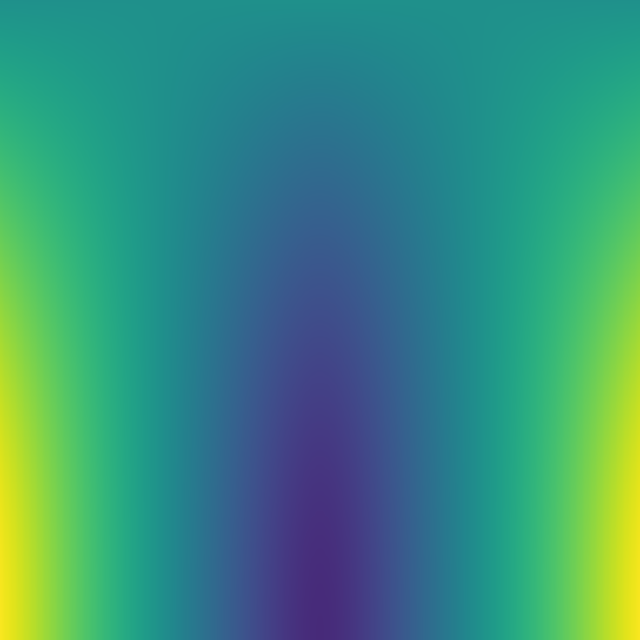
Reproduce this background procedurally as a WebGL 2 fragment shader.

```glsl
#version 300 es
precision highp float;

#define TAU 6.28318531
#define MID_LEVEL 0.5      // value along the top edge
#define SLOPE 2.02         // steepness from valley to side edges
#define VALLEY_ROUND 0.07  // softness of the central valley
#define NEUTRAL_DIST 0.25  // distance from centre where the field is flat
#define GRID_CELLS 96.0    // faint sampling grid
#define GRID_STRENGTH 0.6

uniform vec2 u_resolution;
out vec4 fragColor;

// Purple - blue - teal - green - yellow ramp as a polynomial
vec3 heatRamp(float t) {
    const vec3 c0 = vec3(0.2777, 0.0054, 0.3341);
    const vec3 c1 = vec3(0.1051, 1.4046, 1.3846);
    const vec3 c2 = vec3(-0.3309, 0.2148, 0.0951);
    const vec3 c3 = vec3(-4.6342, -5.7991, -19.3324);
    const vec3 c4 = vec3(6.2283, 14.1799, 56.6906);
    const vec3 c5 = vec3(4.7764, -13.7451, -65.3530);
    const vec3 c6 = vec3(-5.4355, 4.6459, 26.3124);
    return c0 + t * (c1 + t * (c2 + t * (c3 + t * (c4 + t * (c5 + t * c6)))));
}

// Distance with a rounded tip at zero
float softAbs(float d) {
    return sqrt(d * d + VALLEY_ROUND * VALLEY_ROUND);
}

// Smooth staircase that hints at grid cells
vec2 softGrid(vec2 p) {
    return p - GRID_STRENGTH * sin(TAU * GRID_CELLS * p) / (TAU * GRID_CELLS);
}

// Valley in the middle, peaks at the sides, fading out towards the top
float field(vec2 p) {
    float profile = SLOPE * (softAbs(p.x - 0.5) - softAbs(NEUTRAL_DIST));
    float fade = sin(0.25 * TAU * (1.0 - p.y));
    return MID_LEVEL + profile * fade;
}

void main() {
    vec2 uv = gl_FragCoord.xy / u_resolution;
    float level = clamp(field(softGrid(uv)), 0.0, 1.0);
    fragColor = vec4(clamp(heatRamp(level), 0.0, 1.0), 1.0);
}
```
